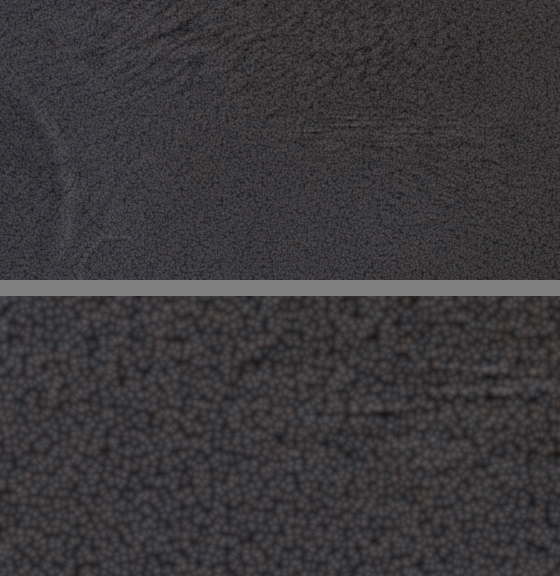
Top: the whole. Bottom: its middle third, enlarged.
Reproduce this texture procedurally as a WebGL 1 fragment shader.

```glsl
precision highp float;
// Dark trowelled plaster: gritty charcoal grain with faint combed strokes and ridges.
uniform vec2 u_resolution;

vec2 hash2(vec2 p) {
  return fract(sin(vec2(dot(p, vec2(127.1, 311.7)), dot(p, vec2(269.5, 183.3)))) * 43758.5);
}

// Cellular noise: x is a bump centred near zero, y a random tint per cell
vec2 cells(vec2 p) {
  vec2 base = floor(p);
  float nearest = 9.0, tint = 0.0;
  for (int j = -1; j <= 1; j++) {
    for (int i = -1; i <= 1; i++) {
      vec2 id = base + vec2(float(i), float(j));
      vec2 h = hash2(id);
      float d = distance(p, id + h);
      if (d < nearest) {
        nearest = d;
        tint = fract(h.x * 7.3 + h.y * 3.1) - 0.5;
      }
    }
  }
  return vec2(0.47 - nearest, tint);
}

// Layered sines, roughly -1 to 1
float waves(vec2 p) {
  float sum = 0.0, amp = 0.5;
  for (int i = 0; i < 4; i++) {
    sum += amp * sin(p.x + 1.7 * sin(p.y * 0.8)) * cos(p.y + 1.3 * sin(p.x * 0.7));
    p = mat2(1.5, 1.1, -1.1, 1.5) * p + 2.3;
    amp *= 0.6;
  }
  return sum;
}

// Soft elliptical patch
float patchAt(vec2 p, vec2 centre, vec2 size) {
  vec2 q = (p - centre) / size;
  return exp(-dot(q, q));
}

// Broken scratches along an angle; freq is along and across the stroke
float strokes(vec2 p, float angle, vec2 freq) {
  float c = cos(angle), s = sin(angle);
  vec2 q = vec2(c * p.x + s * p.y, c * p.y - s * p.x);
  q.y += 0.012 * sin(q.x * 9.0 + 3.0 * q.y) + 0.004 * sin(q.x * 31.0 + q.y * 17.0);
  return cells(q * freq).x;
}

// Lit crest with a shadow on its inner side
float ridge(float d, float width) {
  float lit = d / width, shade = d / width + 1.8;
  return exp(-lit * lit) - 0.5 * exp(-shade * shade);
}

void main() {
  vec2 p = gl_FragCoord.xy / u_resolution.y;
  float drift = waves(p * 5.0);

  // Cool plaster on the left and below, warm and darker at upper right
  float warm = smoothstep(0.35, 1.35, p.x + 0.45 * (p.y - 0.5) + 0.22 * drift);
  warm = max(warm, 0.7 * patchAt(p, vec2(0.72, 0.4), vec2(0.16, 0.2)));
  warm *= 1.0 - 0.7 * patchAt(p, vec2(1.3, 0.2), vec2(0.35, 0.22));
  vec3 colour = mix(vec3(0.219, 0.216, 0.236), vec3(0.204, 0.191, 0.195), warm);

  // Combed strokes, each sweep in its own direction
  float relief = 0.0;
  relief += 0.13 * strokes(p, 0.5, vec2(9.0, 52.0)) * patchAt(p, vec2(0.62, 0.86), vec2(0.5, 0.24));
  relief += 0.12 * strokes(p + 3.0, 0.68, vec2(19.0, 56.0)) * patchAt(p, vec2(1.32, 0.84), vec2(0.45, 0.26));
  relief += 0.12 * strokes(p + 5.0, 0.0, vec2(6.0, 58.0)) * patchAt(p, vec2(1.4, 0.53), vec2(0.5, 0.09));
  relief += 0.08 * strokes(p + 7.0, -0.22, vec2(10.0, 50.0)) * patchAt(p, vec2(1.65, 0.33), vec2(0.4, 0.18));
  relief += 0.06 * strokes(p + 9.0, 0.8, vec2(10.0, 42.0)) * patchAt(p, vec2(0.25, 0.3), vec2(0.45, 0.35));

  // Long, nearly level trowel lines
  float span = smoothstep(0.86, 1.0, p.x) * (1.0 - smoothstep(1.45, 1.8, p.x));
  for (int i = 0; i < 4; i++) {
    float k = float(i);
    float y = 0.582 - 0.025 * k + 0.07 * (p.x - 1.3) * (p.x - 1.3) + 0.004 * sin(p.x * 13.0 + k * 2.0);
    float broken = 0.6 + 0.4 * sin(p.x * (11.0 + 3.0 * k) + k * 4.0);
    relief += (0.045 - 0.007 * k) * span * broken * ridge(p.y - y, 0.0045);
  }

  // Curved ridges left by the trowel edge
  float wobble = 0.008 * waves(p * 22.0);
  float sweep = length(p - vec2(-0.3, 0.28)) - 0.545 + wobble;
  relief += 0.036 * ridge(sweep, 0.022) * smoothstep(0.03, 0.2, p.y) * (1.0 - smoothstep(0.55, 0.75, p.y));
  relief -= 0.012 * (1.0 - smoothstep(-0.06, 0.0, sweep));
  float lip = length(p - vec2(0.42, 0.03)) - 0.13 + wobble;
  relief += 0.045 * ridge(lip, 0.01) * (1.0 - smoothstep(0.42, 0.53, p.x));

  // Grit in two sizes, with slight colour speckle
  vec2 fine = cells(p * 112.0 + 0.4 * drift);
  vec2 coarse = cells(p * 63.0 + 17.0);
  relief += 0.15 * fine.x + 0.075 * coarse.x + 0.026 * fine.y;
  relief += 0.009 * drift + 0.006 * waves(p * 17.0 + 4.0);
  colour += relief * vec3(1.0, 0.98, 0.97);
  colour += vec3(0.012, -0.004, -0.014) * (fine.y + coarse.y);

  gl_FragColor = vec4(clamp(colour, 0.09, 0.4), 1.0);
}
```
